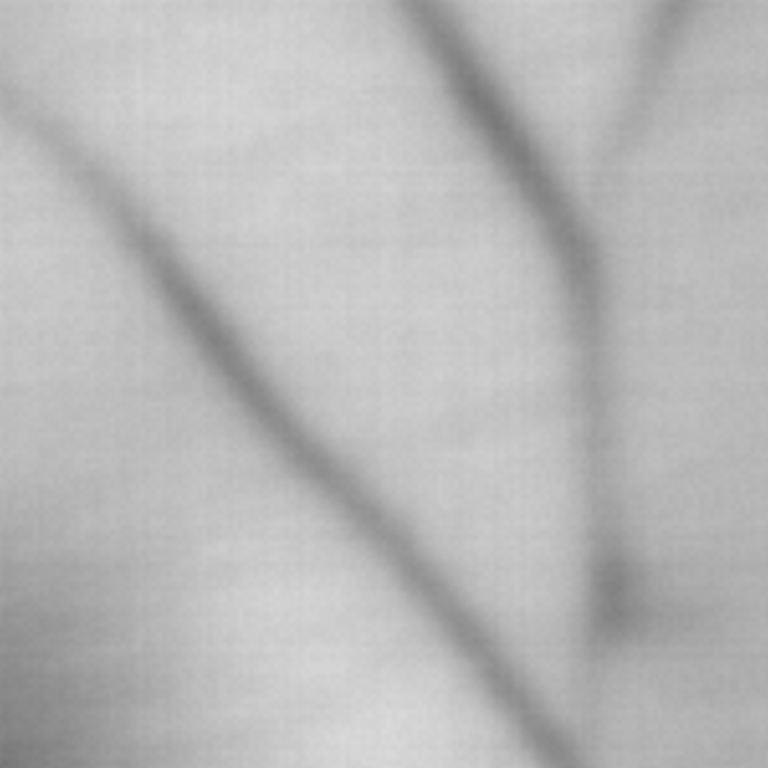
A Shadertoy shader for this texture:

```glsl
float hash(vec2 p) {
    vec3 q = fract(vec3(p.xyx) * 0.1031);
    q += dot(q, q.yzx + 33.33);
    return fract((q.x + q.y) * q.z);
}

float noise(vec2 p) {
    vec2 i = floor(p), f = fract(p);
    f = f * f * (3.0 - 2.0 * f);
    return mix(mix(hash(i), hash(i + vec2(1, 0)), f.x),
               mix(hash(i + vec2(0, 1)), hash(i + vec2(1, 1)), f.x), f.y);
}

float fbm(vec2 p) {
    float sum = 0.0, amp = 0.5;
    for (int i = 0; i < 4; i++) {
        sum += amp * noise(p);
        p = p * 2.03 + 17.7;
        amp *= 0.5;
    }
    return sum;
}

// Soft dark strand; each end holds position in xy and depth in z
float strand(vec2 p, vec3 a, vec3 b, float width) {
    vec2 ab = b.xy - a.xy;
    float h = clamp(dot(p - a.xy, ab) / dot(ab, ab), 0.0, 1.0);
    float d = length(p - a.xy - ab * h) / width;
    return mix(a.z, b.z, h) * (0.72 * exp(-d * d) + 0.28 * exp(-d * d * 0.16));
}

float glow(vec2 p, vec2 center, vec2 size) {
    vec2 q = (p - center) / size;
    return exp(-dot(q, q));
}

float veins(vec2 p) {
    vec3 left[8] = vec3[8](
        vec3(-0.04, 0.91, 0.06), vec3(0.05, 0.838, 0.10),
        vec3(0.145, 0.745, 0.14), vec3(0.245, 0.605, 0.26),
        vec3(0.371, 0.437, 0.23), vec3(0.50, 0.311, 0.20),
        vec3(0.612, 0.173, 0.21), vec3(0.75, -0.02, 0.22));
    vec3 right[8] = vec3[8](
        vec3(0.53, 1.03, 0.20), vec3(0.632, 0.863, 0.32),
        vec3(0.723, 0.729, 0.24), vec3(0.757, 0.66, 0.24),
        vec3(0.772, 0.54, 0.14), vec3(0.782, 0.39, 0.12),
        vec3(0.795, 0.25, 0.13), vec3(0.765, 0.06, 0.05));
    float l = 0.0, r = 0.0;
    for (int i = 0; i < 7; i++) {
        l = max(l, strand(p, left[i], left[i + 1], 0.031));
        r = max(r, strand(p, right[i], right[i + 1], 0.034));
    }
    // Faint side branch meeting the right vein
    r = max(r, strand(p, vec3(0.885, 1.02, 0.16), vec3(0.833, 0.87, 0.09), 0.033));
    r = max(r, strand(p, vec3(0.833, 0.87, 0.09), vec3(0.765, 0.72, 0.08), 0.033));
    return l + r;
}

void mainImage(out vec4 fragColor, in vec2 fragCoord) {
    vec2 uv = fragCoord / iResolution.xy;

    // Broad light across the surface
    float shade = 0.785 - 0.06 * smoothstep(0.68, 1.0, uv.x);
    shade -= 0.29 * glow(uv, vec2(-0.03, -0.03), vec2(0.24, 0.27));
    shade -= 0.06 * glow(uv, vec2(0.0, 0.24), vec2(0.22, 0.20));
    shade -= 0.05 * glow(uv, vec2(0.0, 1.0), vec2(0.12, 0.18));
    shade -= 0.05 * glow(uv, vec2(0.92, 0.12), vec2(0.22, 0.26));
    shade -= 0.04 * glow(uv, vec2(0.16, 0.46), vec2(0.14, 0.09));
    shade += 0.05 * glow(uv, vec2(0.51, 0.04), vec2(0.14, 0.10));
    shade += 0.03 * glow(uv, vec2(0.36, 0.20), vec2(0.12, 0.12));
    shade += 0.02 * glow(uv, vec2(0.30, 0.86), vec2(0.25, 0.18));

    // Veins and the dark knot low on the right
    shade -= veins(uv + 0.012 * (vec2(fbm(uv * 7.0), fbm(uv * 7.0 + 40.0)) - 0.47));
    shade -= 0.10 * glow(uv, vec2(0.805, 0.225), vec2(0.045, 0.06));
    shade -= 0.06 * glow(uv, vec2(0.87, 0.19), vec2(0.08, 0.05));

    // Shallow creases rising to the right
    vec2 crease = mat2(0.96, -0.28, 0.28, 0.96) * uv;
    shade += 0.055 * (fbm(crease * vec2(5.0, 19.0)) - 0.47);
    shade += 0.025 * (fbm(uv * 28.0) - 0.47);

    // Fine woven grid
    float columns = noise(vec2(uv.x * 110.0, 3.5)) - 0.5;
    float rows = noise(vec2(8.5, uv.y * 110.0)) - 0.5;
    shade += 0.016 * columns + 0.014 * rows;
    shade += 0.022 * (noise(uv * 150.0) - 0.5);

    fragColor = vec4(vec3(clamp(shade, 0.0, 1.0)), 1.0);
}
```
